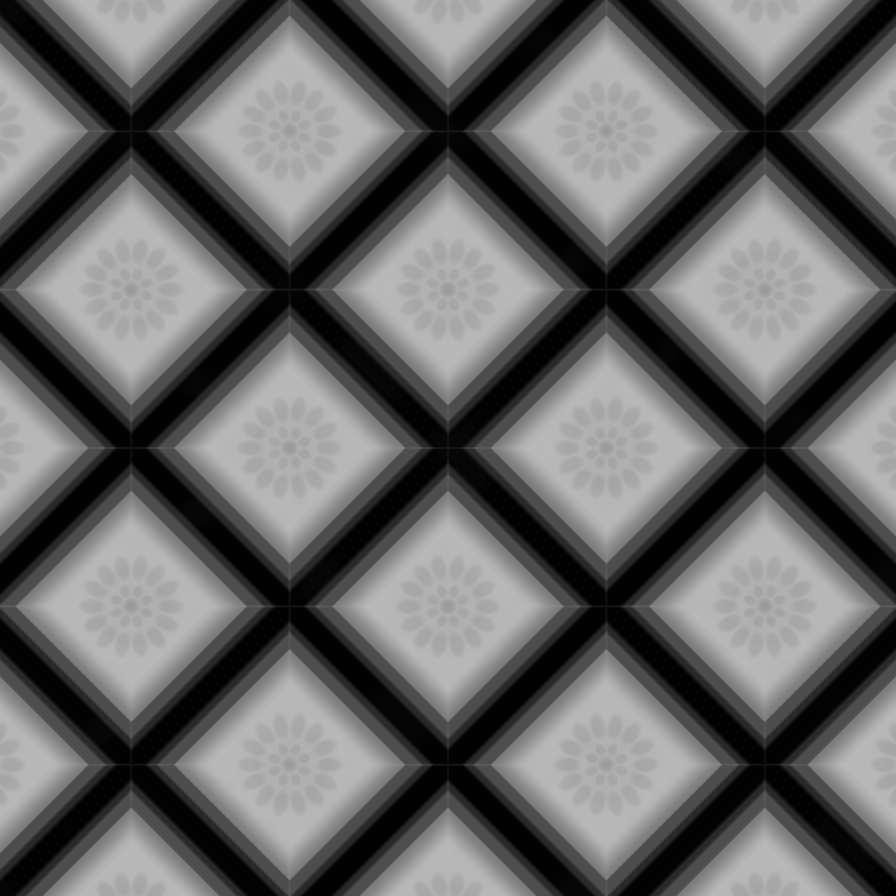
Reproduce this pattern procedurally as a WebGL 1 fragment shader.

```glsl
precision highp float;

// Diagonal lattice of black bevelled bars around pale diamonds, each with a faint rosette.
// A square grid is turned by 45 degrees; the distance to the cell edge sets the bar tones,
// polar coordinates build the petals, and value noise adds slight wear.

uniform vec2 u_resolution;

float hash(vec2 p) {
  vec3 q = fract(vec3(p.xyx) * 0.1031);
  q += dot(q, q.yzx + 33.33);
  return fract((q.x + q.y) * q.z);
}

float valueNoise(vec2 p) {
  vec2 i = floor(p);
  vec2 f = fract(p);
  f = f * f * (3.0 - 2.0 * f);
  return mix(mix(hash(i), hash(i + vec2(1.0, 0.0)), f.x),
             mix(hash(i + vec2(0.0, 1.0)), hash(i + vec2(1.0, 1.0)), f.x), f.y);
}

// Turns grid coordinates back to upright canvas axes.
vec2 upright(vec2 q) {
  return vec2(q.x - q.y, q.x + q.y) * 0.70711;
}

// Soft ellipses spread evenly on a ring, with a gap at the top.
float petalRing(vec2 p, float count, float radius, vec2 halfSize) {
  float r = length(p);
  float turn = atan(p.x, p.y) / 6.28319;
  float across = (fract(turn * count) - 0.5) * 6.28319 / count * r;
  float d = length(vec2(across, r - radius) / halfSize);
  return 1.0 - smoothstep(0.55, 1.2, d);
}

// Bar tones, from the black core out to the shaded rim of the diamond.
float bevel(float edge, float pixel) {
  float soft = max(0.005, pixel);
  float tone = 0.008;
  tone += 0.15 * smoothstep(0.038, 0.060, edge);
  tone += 0.145 * smoothstep(0.072, 0.090, edge);
  tone += 0.18 * smoothstep(0.135 - soft, 0.135 + soft, edge);
  return tone + 0.235 * smoothstep(0.130, 0.255, edge);
}

// Amount of darkening by the rosette.
float rosette(vec2 p) {
  float r = length(p);
  float shade = 0.025 * (1.0 - smoothstep(0.10, 0.25, r));
  shade += 0.050 * petalRing(p, 14.0, 0.177, vec2(0.036, 0.059));
  shade += 0.045 * petalRing(p, 8.0, 0.072, vec2(0.024, 0.030));
  return shade + 0.085 * (1.0 - smoothstep(0.010, 0.050, r));
}

// Hairline cross through each crossing of the bars.
float hairlines(vec2 p, float pixel) {
  vec2 d = abs(p);
  vec2 line = 1.0 - smoothstep(vec2(0.001), vec2(0.004 + pixel), d);
  vec2 fade = 1.0 - smoothstep(vec2(0.08), vec2(0.28), d.yx);
  return max(line.x * fade.x * 0.7, line.y * fade.y);
}

void main() {
  vec2 p = (gl_FragCoord.xy - 0.5 * u_resolution) / u_resolution.y;
  float pixel = 4.0 / u_resolution.y;

  // Four cells per canvas height, with a crossing at the centre.
  vec2 grid = vec2(p.x + p.y, p.y - p.x) * 0.70711 * 4.0;
  vec2 cell = fract(grid) - 0.5;
  vec2 node = fract(grid + 0.5) - 0.5;
  float edge = 0.5 - max(abs(cell.x), abs(cell.y));

  float tone = bevel(edge, pixel);
  tone -= rosette(upright(cell));
  tone += 0.07 * hairlines(upright(node), pixel);

  // Faint scuffs in the black and mottling on the pale faces.
  float scuff = smoothstep(0.72, 0.95, valueNoise(grid * 5.0 + 40.0));
  tone += 0.015 * scuff * (1.0 - smoothstep(0.04, 0.09, edge));
  tone += 0.012 * (valueNoise(grid * 16.0 + 90.0) - 0.5) * smoothstep(0.1, 0.2, edge);

  gl_FragColor = vec4(vec3(clamp(tone, 0.0, 1.0)), 1.0);
}
```
